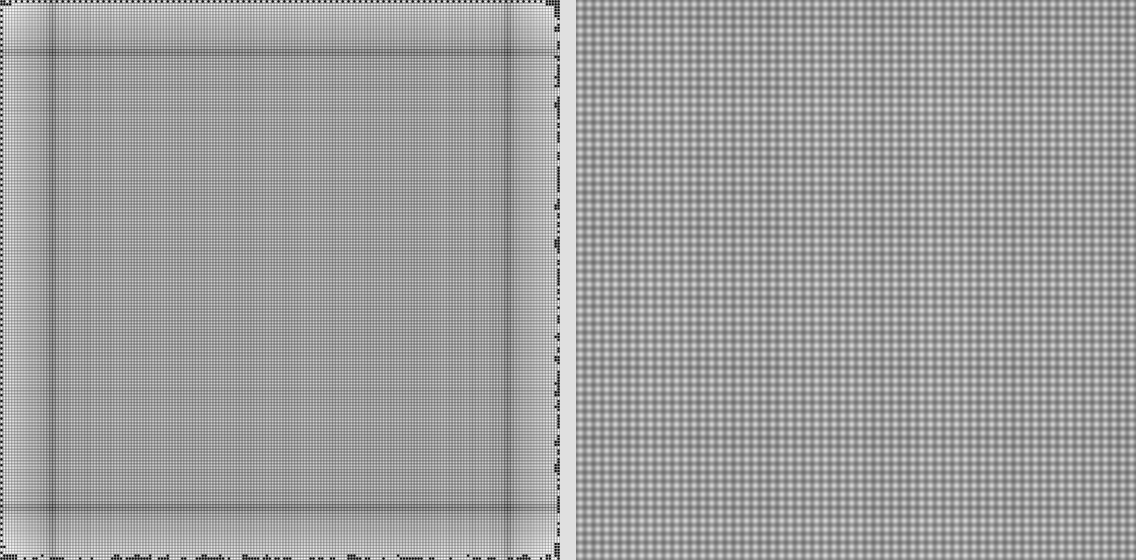
Left: the whole. Right: its middle third, enlarged.
A three.js fragment shader for this pattern:

```glsl
varying vec2 vUv;

const float TAU = 6.2831853;
const float REPEATS = 192.0;       // cells across and down
const float BASE_TONE = 0.612;
const float WEAVE_DEPTH = 0.095;   // contrast of the thread grid
const float KNOT_DEPTH = 0.025;    // extra contrast at crossings
const float BORDER_WIDTH = 0.094;  // outer gradient, up to its dark line
const float BORDER_LIFT = 0.11;
const float LINE_DEPTH = 0.10;
const float LINE_WIDTH = 0.010;
const float BAND_STEP = 0.036;     // spacing of the inner fading bands
const float BAND_FADE = 0.075;
const float BAND_DEPTH = 0.07;
const float RIPPLE_COUNT = 48.0;
const float RIPPLE_DEPTH = 0.008;
const float WEAR_DEPTH = 0.012;
const float WEAR_SCALE = 37.0;
const float CORNER_CELLS = 4.0;
const float SPECK_RADIUS = 0.42;
const vec3 SPECK_COLOR = vec3(0.06);

vec2 hashGradient(vec2 p) {
  float angle = TAU * fract(sin(dot(p, vec2(127.1, 311.7))) * 43758.5);
  return vec2(cos(angle), sin(angle));
}

float gradientNoise(vec2 p) {
  vec2 i = floor(p);
  vec2 f = fract(p);
  vec2 w = f * f * f * (f * (f * 6.0 - 15.0) + 10.0);
  vec2 e = vec2(1.0, 0.0);
  float low = mix(dot(hashGradient(i), f),
                  dot(hashGradient(i + e), f - e), w.x);
  float high = mix(dot(hashGradient(i + e.yx), f - e.yx),
                   dot(hashGradient(i + 1.0), f - 1.0), w.x);
  return mix(low, high, w.y);
}

// Tone along one axis: bright rim, dark line, then fading sawtooth bands
float bandTone(float d) {
  float rim = BORDER_LIFT * (1.0 - smoothstep(0.0, BORDER_WIDTH, d));
  float offset = (d - BORDER_WIDTH) / LINE_WIDTH;
  float line = -LINE_DEPTH * exp(-offset * offset);
  float inner = max(d - BORDER_WIDTH, 0.0);
  float phase = fract(inner / BAND_STEP);
  float saw = 0.5 - phase + smoothstep(0.82, 1.0, phase);
  float bands = BAND_DEPTH * saw * exp(-inner / BAND_FADE);
  bands *= smoothstep(0.0, LINE_WIDTH, inner);
  return rim + line + bands;
}

// Thread contrast: strong at the rim and dark line, soft between them
float threadContrast(float d) {
  float rim = 0.7 * exp(-d / 0.015);
  float lull = 0.55 * smoothstep(0.01, 0.05, d) * (1.0 - smoothstep(0.06, 0.09, d));
  float offset = (d - BORDER_WIDTH) / (2.0 * LINE_WIDTH);
  return 1.0 + rim - lull + 0.35 * exp(-offset * offset);
}

// Dark specks: regular at left and top, ragged at right and bottom
float edgeSpecks(vec2 uv) {
  vec2 cell = floor(uv * REPEATS);
  vec2 local = fract(uv * REPEATS) - 0.5;
  vec2 depth = min(cell, REPEATS - 1.0 - cell);
  float chance = gradientNoise(cell * 0.37 + 5.3);
  float checker = 1.0 - mod(cell.x + cell.y, 2.0);
  float regular = checker * step(min(cell.x, REPEATS - 1.0 - cell.y), 0.5);
  float outer = min(REPEATS - 1.0 - cell.x, cell.y);
  float ragged = step(outer, 0.5) * step(-0.05, chance)
               + step(outer, 1.5) * step(0.28, chance);
  float corner = step(max(depth.x, depth.y), CORNER_CELLS)
               * step(min(depth.x, depth.y), 1.5) * step(0.0, chance);
  float present = clamp(regular + ragged + corner, 0.0, 1.0);
  float shape = 1.0 - smoothstep(SPECK_RADIUS - 0.2, SPECK_RADIUS + 0.2, length(local));
  return present * shape;
}

void main() {
  vec2 d = min(vUv, 1.0 - vUv);

  // Crossed threads, light at each cell centre
  vec2 thread = -cos(TAU * REPEATS * vUv);
  vec2 contrast = vec2(threadContrast(d.x), threadContrast(d.y));
  vec2 wave = thread * contrast;
  float weave = WEAVE_DEPTH * (wave.x + wave.y) + KNOT_DEPTH * wave.x * wave.y;

  // Broad bands, faint ripples and uneven thread tone
  float tone = BASE_TONE + bandTone(d.x) + bandTone(d.y);
  vec2 ripple = cos(TAU * RIPPLE_COUNT * vUv);
  tone += RIPPLE_DEPTH * (ripple.x + ripple.y);
  tone += WEAR_DEPTH * (gradientNoise(vec2(vUv.x * WEAR_SCALE, 2.5))
                      + gradientNoise(vec2(7.5, vUv.y * WEAR_SCALE)));

  vec3 color = vec3(clamp(tone + weave, 0.0, 1.0));
  color = mix(color, SPECK_COLOR, edgeSpecks(vUv));
  gl_FragColor = vec4(color, 1.0);
}
```
